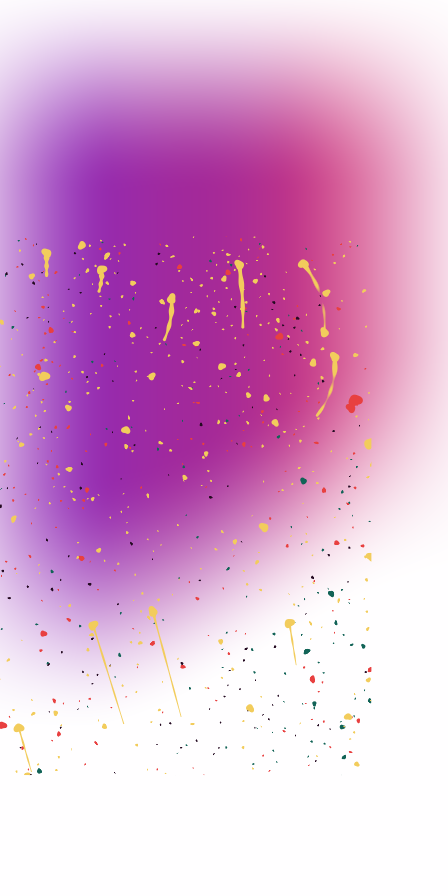
Reproduce this background procedurally as a Shadertoy shader.

```glsl
// A soft violet-to-pink cloud on white under a field of paint splatter.
// The cloud is a product of smooth falloffs; the specks come from jittered,
// rotated cell grids, and the larger drops and drips are distance functions.

const vec3 PAPER  = vec3(1.0, 0.998, 1.0);
const vec3 VIOLET = vec3(0.57, 0.17, 0.71);
const vec3 PLUM   = vec3(0.64, 0.16, 0.60);
const vec3 PINK   = vec3(0.81, 0.23, 0.50);
const vec3 YELLOW = vec3(0.95, 0.80, 0.36);
const vec3 RED    = vec3(0.91, 0.25, 0.25);
const vec3 GREEN  = vec3(0.07, 0.39, 0.34);
const vec3 INK    = vec3(0.14, 0.04, 0.13);

// Splatter bounds: left, bottom, right, top (canvas is 1 wide, 2 high)
const vec4 SPLATTER = vec4(0.0, 0.27, 0.829, 1.472);
const float FINE_CELL = 0.027;
const float COARSE_CELL = 0.062;

// Drips: head position, tail position
const vec4 DRIPS[10] = vec4[10](
    vec4(0.104, 1.435, 0.104, 1.385), vec4(0.227, 1.398, 0.221, 1.350),
    vec4(0.383, 1.333, 0.367, 1.242), vec4(0.534, 1.409, 0.542, 1.270),
    vec4(0.677, 1.411, 0.724, 1.260), vec4(0.747, 1.203, 0.708, 1.073),
    vec4(0.208, 0.604, 0.276, 0.385), vec4(0.341, 0.635, 0.404, 0.401),
    vec4(0.646, 0.609, 0.661, 0.516), vec4(0.042, 0.375, 0.070, 0.278));

// Large drops: position, radius
const vec3 DROPS[10] = vec3[10](
    vec3(0.825, 1.010, 0.012), vec3(0.099, 1.160, 0.011),
    vec3(0.281, 1.040, 0.009), vec3(0.589, 0.823, 0.010),
    vec3(0.724, 1.258, 0.010), vec3(0.699, 1.190, 0.008),
    vec3(0.339, 1.160, 0.008), vec3(0.495, 1.182, 0.008),
    vec3(0.777, 0.400, 0.008), vec3(0.828, 0.757, 0.010));

float hash(vec2 p) {
    return fract(sin(dot(p, vec2(127.1, 311.7))) * 43758.5453);
}

mat2 rotation(float a) {
    return mat2(cos(a), sin(a), -sin(a), cos(a));
}

float cluster(vec2 p, vec2 centre, vec2 size) {
    vec2 q = (p - centre) / size;
    return exp(-dot(q, q));
}

// Blob with a slightly uneven outline
float blobDistance(vec2 q, float radius, float seed) {
    float angle = atan(q.y, q.x + 1e-6);
    float wobble = 0.14 * sin(2.0 * angle + seed) + 0.10 * sin(3.0 * angle + seed * 2.0);
    return length(q) - radius * (1.0 + wobble);
}

// Round head with a tapering tail; upper drips are thicker and curved
float dripDistance(vec2 p, vec4 drip) {
    vec2 along = drip.zw - drip.xy;
    float upper = step(1.0, drip.y);
    float t = clamp(dot(p - drip.xy, along) / dot(along, along), 0.0, 1.0);
    float bend = upper * 0.35 * abs(along.x) * 4.0 * t * (1.0 - t);
    vec2 spine = drip.xy + along * t + vec2(bend, 0.0);
    float width = mix(0.0022, 0.0058, upper) * (1.0 - 0.5 * t);
    width *= 1.0 + 0.25 * sin(t * 17.0 + drip.x * 40.0);
    return min(length(p - spine) - width, blobDistance(p - drip.xy, 0.0105, drip.x * 30.0));
}

// Chance of a speck for each paint: 0 yellow, 1 red, 2 green, 3 ink
float density(vec2 p, int paint) {
    if (paint == 0) return 0.13 + 0.10 * smoothstep(0.6, 1.2, p.y)
        + 0.55 * cluster(p, vec2(0.51, 1.34), vec2(0.10, 0.13))
        + 0.40 * cluster(p, vec2(0.22, 1.41), vec2(0.06, 0.09))
        + 0.30 * cluster(p, vec2(0.36, 0.76), vec2(0.08));
    if (paint == 1) return 0.09
        + 0.35 * cluster(p, vec2(0.10, 1.12), vec2(0.045, 0.32))
        + 0.30 * cluster(p, vec2(0.18, 0.86), vec2(0.04, 0.06))
        + 0.25 * cluster(p, vec2(0.18, 0.43), vec2(0.07, 0.03));
    if (paint == 2) return 0.05 + 0.28 * cluster(p, vec2(0.70, 0.51), vec2(0.18, 0.17));
    return 0.07 + 0.18 * cluster(p, vec2(0.54, 0.44), vec2(0.10, 0.08))
        + 0.15 * cluster(p, vec2(0.08, 1.32), vec2(0.08));
}

// One jittered speck per occupied cell
float speckDistance(vec2 p, float cellSize, int paint, float seed) {
    mat2 turn = rotation(0.4 + seed * 0.73);
    vec2 grid = turn * p / cellSize;
    vec2 cell = floor(grid);
    vec2 key = cell + seed * 17.3;
    vec2 jitter = vec2(hash(key + 1.7), hash(key + 5.3));
    vec2 centre = cell + 0.25 + 0.5 * jitter;
    if (hash(key) > density(transpose(turn) * centre * cellSize, paint)) return 1.0;
    float size = hash(key + 9.1);
    vec2 q = rotation(hash(key + 3.9) * 6.283) * (grid - centre);
    q.y *= 1.0 + 0.9 * hash(key + 7.7);
    return blobDistance(q, mix(0.065, 0.15, size * size), size * 6.283) * cellSize;
}

vec3 cloud(vec2 p) {
    float top = 1.0 - smoothstep(1.57, 2.06, p.y);
    float left = smoothstep(-0.21, 0.26, p.x);
    float right = 1.0 - smoothstep(0.61, 1.15, p.x);
    float floorLine = mix(0.646, 0.984, smoothstep(0.16, 1.0, p.x));
    float bottom = smoothstep(floorLine - 0.29, floorLine + 0.29, p.y);
    vec3 tint = mix(VIOLET, PLUM, smoothstep(0.1, 0.48, p.x));
    tint = mix(tint, PINK, smoothstep(0.42, 0.82, p.x));
    return mix(PAPER, tint, top * left * right * bottom);
}

void mainImage(out vec4 fragColor, in vec2 fragCoord) {
    vec2 p = fragCoord / iResolution.xy * vec2(1.0, 2.0);
    float pixel = 2.0 / iResolution.y;
    vec3 color = cloud(p);

    // Splatter, cut off softly at its bounds
    vec2 inset = min(p - SPLATTER.xy, SPLATTER.zw - p);
    float inside = clamp(0.5 + min(inset.x, inset.y) / pixel, 0.0, 1.0);
    vec3 paints[4] = vec3[4](YELLOW, RED, GREEN, INK);
    for (int i = 3; i >= 0; i--) {
        float seed = float(i);
        float d = speckDistance(p, FINE_CELL, i, seed + 1.0);
        if (i < 3) d = min(d, speckDistance(p, COARSE_CELL, i, seed + 6.0));
        color = mix(color, paints[i], inside * clamp(0.5 - d / pixel, 0.0, 1.0));
    }

    // Large drops and drips
    float gold = 1.0;
    for (int i = 0; i < 10; i++) {
        gold = min(gold, dripDistance(p, DRIPS[i]));
        gold = min(gold, blobDistance(p - DROPS[i].xy, DROPS[i].z, float(i)));
    }
    color = mix(color, YELLOW, inside * clamp(0.5 - gold / pixel, 0.0, 1.0));
    float crimson = min(blobDistance(p - vec2(0.793, 1.106), 0.014, 1.0),
                        blobDistance(p - vec2(0.783, 1.089), 0.010, 3.0));
    color = mix(color, RED, inside * clamp(0.5 - crimson / pixel, 0.0, 1.0));

    fragColor = vec4(color, 1.0);
}
```
